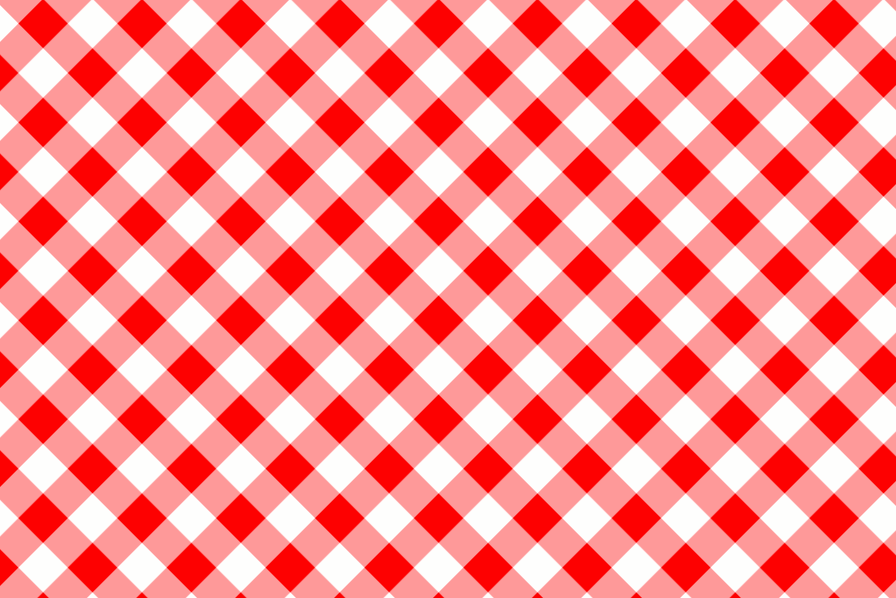
This pattern is drawn by a Shadertoy shader. Its source:

```glsl
// Diagonal gingham check: two sets of translucent stripes cross at right angles.
// Each set is a repeating band along one diagonal; a single layer gives pink,
// two overlapping layers give red, and bare ground stays white.

#define REPEATS     vec2(9.062, 6.045)   // checks across and down
#define RED_CENTRE  vec2(0.0481, 0.9607) // centre of one red check, canvas units
#define BAND_WIDTH  0.5                  // stripe share of each period
#define EDGE_SOFT   1.25                 // edge blur in sample widths
#define GROUND      vec3(0.996, 0.996, 0.992)
#define SINGLE      vec3(0.996, 0.600, 0.600)
#define DOUBLE      vec3(0.992, 0.004, 0.004)

// Coverage of stripes centred on whole numbers of each diagonal coordinate
vec2 stripeCoverage(vec2 diagonal, float blur) {
    vec2 fromCentre = abs(diagonal - round(diagonal));
    vec2 inside = 0.5 * BAND_WIDTH - fromCentre;
    return clamp(inside / blur + 0.5, 0.0, 1.0);
}

// Colour of the cloth where the two stripe layers overlap
vec3 weave(vec2 cover) {
    vec3 withoutFirst = mix(GROUND, SINGLE, cover.y);
    vec3 withFirst = mix(SINGLE, DOUBLE, cover.y);
    return mix(withoutFirst, withFirst, cover.x);
}

void mainImage(out vec4 fragColor, in vec2 fragCoord) {
    // Cell space, with a red check at the origin
    vec2 cell = (fragCoord / iResolution.xy - RED_CENTRE) * REPEATS;

    // Rotate onto the two diagonals
    vec2 diagonal = vec2(cell.x + cell.y, cell.x - cell.y);

    // Width of one sample measured along a diagonal
    float blur = EDGE_SOFT * length(REPEATS / iResolution.xy);

    fragColor = vec4(weave(stripeCoverage(diagonal, blur)), 1.0);
}
```
